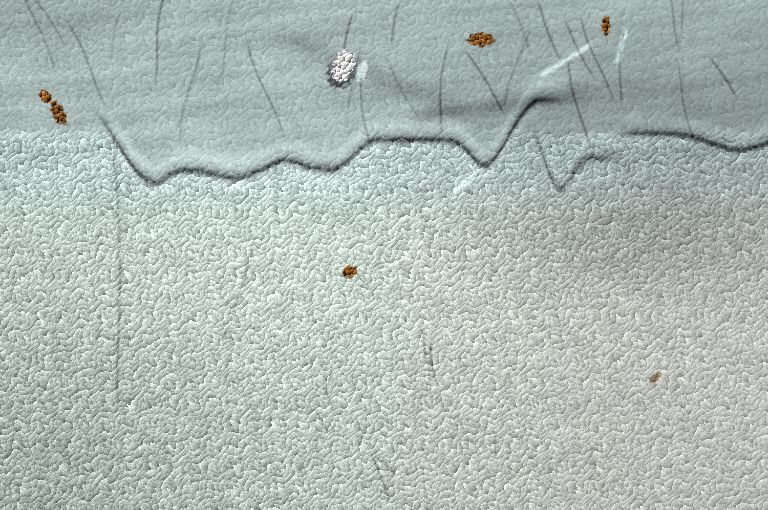
A Shadertoy shader for this texture:

```glsl
// Weathered silvery paint: a sagging skin of drips above a grainy metallic coat.
// Cellular facets give the grain, layered sines the wrinkles, summed bell
// curves the drip edges; strokes and blobs add scratches, rust and a chip.

float hash(float n) { return fract(sin(n * 12.99) * 43758.5); }
vec2 hash2(vec2 c) {
    return fract(sin(vec2(dot(c, vec2(127.1, 311.7)), dot(c, vec2(269.5, 183.3)))) * 43758.5);
}
float bell(float x, float width) { return exp(-x * x / (width * width)); }
float glow(vec2 p, vec2 center, vec2 radius) {
    vec2 q = (p - center) / radius;
    return exp(-dot(q, q));
}

// Cellular domes lit from the upper left
float facets(vec2 q) {
    float best = 9.0, light = 0.0;
    for (int k = 0; k < 9; k++) {
        vec2 id = floor(q) + vec2(k % 3, k / 3) - 1.0;
        vec2 h = hash2(id), offset = q - id - h;
        float d = dot(offset, offset);
        if (d < best) {
            best = d;
            light = dot(offset, vec2(-0.6, 0.8)) + 0.5 * (fract(h.x * 57.0) - 0.5);
        }
    }
    return light;
}
float waves(vec2 p) {
    return (sin(p.x + 2.0 * sin(p.y * 0.7)) + sin(p.y * 1.3 + 1.7 * sin(p.x * 0.6))
          + 0.6 * sin(p.x * 2.3 - p.y * 1.9)) / 2.6;
}
float stroke(vec2 p, vec2 a, vec2 b, float width) {
    vec2 ab = b - a;
    float t = clamp(dot(p - a, ab) / dot(ab, ab), 0.0, 1.0);
    return bell(length(p - a - ab * t), width) * smoothstep(0.0, 0.15, t) * smoothstep(0.0, 0.2, 1.0 - t);
}
float blob(vec2 p, vec2 center, vec2 radius, float angle) {
    float c = cos(angle), s = sin(angle);
    vec2 q = mat2(c, -s, s, c) * (p - center) / radius;
    return 1.0 - smoothstep(0.8, 1.2, length(q) + 0.22 * waves(p * 330.0));
}

// Drip edge heights along x
float mainEdge(float x) {
    float y = 0.787 - 0.12 * smoothstep(0.17, 0.28, x) + 0.059 * smoothstep(0.65, 0.74, x);
    y += 0.078 * smoothstep(0.97, 1.06, x) + 0.019 * bell(x - 0.56, 0.04);
    return y - 0.027 * bell(x - 0.304, 0.03) - 0.016 * bell(x - 0.46, 0.05) - 0.05 * bell(x - 0.95, 0.037);
}
float smallEdge(float x) {
    return 0.755 - 0.065 * smoothstep(1.03, 1.085, x) - 0.06 * bell(x - 1.1, 0.03);
}
float rightEdge(float x) { return 0.739 - 0.033 * bell(x - 1.45, 0.075); }
float span(float x, float a, float b, float soft) {
    return smoothstep(a, a + soft, x) * (1.0 - smoothstep(b - soft, b, x));
}
// Dark underside, bright swelling above, faint light below
float dripShade(float d) {
    return 0.1 * bell(d - 0.024, 0.015) - 0.34 * bell(d, 0.0055)
         - 0.09 * bell(d - 0.006, 0.013) + 0.05 * bell(d + 0.014, 0.009);
}

// Randomly scattered fine scratches inside a box
float scratches(vec2 p, vec2 corner, vec2 size, float drop, int count) {
    float ink = 0.0;
    for (int i = 0; i < count; i++) {
        float n = float(i) * 5.0 + corner.x * 90.0;
        vec2 a = corner + size * vec2(hash(n + 1.0), hash(n + 2.0));
        vec2 b = a + drop * vec2(hash(n + 3.0) - 0.4, -0.5 - hash(n + 4.0));
        vec2 bent = p + vec2(0.005 * sin(p.y * 28.0 + n), 0.0);
        ink += stroke(bent, a, b, 0.0026) * (0.08 + 0.14 * hash(n));
    }
    return ink;
}

void mainImage(out vec4 fragColor, in vec2 fragCoord) {
    vec2 p = fragCoord / iResolution.y;
    float edge = mainEdge(p.x);
    float skin = smoothstep(-0.01, 0.02, p.y - min(edge, 0.735));
    float upper = smoothstep(0.48, 0.72, p.y);

    // Broad light
    float tone = 0.77 - 0.06 * skin + 0.06 * glow(p, vec2(0.6, 0.5), vec2(0.5, 0.25));
    tone -= 0.14 * glow(p, vec2(1.4, 0.74), vec2(0.5, 0.2)) + 0.1 * glow(p, vec2(1.25, 0.52), vec2(0.3, 0.1));
    tone -= 0.11 * glow(p, vec2(0.0), vec2(0.45, 0.4)) + 0.04 * glow(p, vec2(1.3, 0.0), vec2(0.6, 0.4));
    tone -= 0.1 * glow(p, vec2(0.0, 1.05), vec2(0.3, 0.12));

    // Wrinkles and soft folds
    vec2 along = vec2(p.x * 5.0, (p.y - 0.1 * p.x) * 75.0);
    tone += upper * (0.03 * waves(along) + 0.02 * waves(along * 2.3) + 0.025 * waves(p * 23.0));
    tone -= 0.1 * stroke(p, vec2(0.52, 0.94), vec2(0.94, 0.77), 0.02);
    tone -= 0.13 * stroke(p, vec2(0.78, 0.765), vec2(1.2, 0.82), 0.016);

    // Grain, calmer on the skin and to the right
    vec2 g = p * 105.0 + 0.4 * sin(p.yx * 150.0);
    float grain = 0.27 * facets(g) + 0.13 * facets(g * 1.9 + 31.0);
    tone += grain * mix(1.0, 0.38, skin) * (1.0 - 0.25 * smoothstep(0.5, 1.5, p.x));

    // Drips
    tone += dripShade((p.y - edge) * 0.9) * span(p.x, 0.17, 1.12, 0.08);
    tone += 0.6 * dripShade((p.y - smallEdge(p.x)) * 0.75) * span(p.x, 1.03, 1.23, 0.05);
    tone += 0.85 * dripShade(p.y - rightEdge(p.x)) * smoothstep(1.2, 1.25, p.x);

    // Scratches
    tone -= scratches(p, vec2(0.0, 0.86), vec2(1.42, 0.2), 0.16, 26);
    tone -= scratches(p, vec2(0.6, 0.1), vec2(0.42, 0.3), 0.08, 9);
    vec2 bent = p + vec2(0.006 * sin(p.y * 9.0), 0.0);
    tone -= 0.16 * stroke(bent, vec2(0.223, 0.75), vec2(0.237, 0.16), 0.0035);
    tone -= 0.1 * stroke(bent, vec2(0.5, 0.55), vec2(0.43, 0.3), 0.004);

    // Bright cracks
    vec2 rough = p + 0.004 * waves(p * 190.0);
    tone += 0.26 * stroke(rough, vec2(1.05, 0.845), vec2(1.17, 0.92), 0.005);
    tone += 0.26 * stroke(rough, vec2(1.21, 0.87), vec2(1.23, 0.96), 0.005);
    tone += 0.2 * stroke(rough, vec2(0.88, 0.61), vec2(0.94, 0.67), 0.006);

    // Tint: bluish above, neutral lower right
    vec3 tint = mix(vec3(0.95, 1.02, 0.975), vec3(0.985, 1.0, 0.97), smoothstep(0.5, 1.4, p.x));
    vec3 color = tone * mix(tint, vec3(0.92, 1.01, 1.0), upper);

    // Paint chip and rust
    float speckle = facets(p * 130.0);
    color *= 1.0 - 0.6 * blob(p, vec2(0.67, 0.862), vec2(0.025, 0.035), -0.4);
    color = mix(color, 0.86 + vec3(0.7 * speckle), blob(p, vec2(0.673, 0.871), vec2(0.021, 0.032), -0.4));
    color += 0.25 * blob(p, vec2(0.71, 0.862), vec2(0.01, 0.02), -0.3);
    float rust = blob(p, vec2(0.943, 0.922), vec2(0.025, 0.013), 0.0);
    rust = max(rust, blob(p, vec2(1.188, 0.951), vec2(0.008, 0.019), 0.0));
    rust = max(rust, blob(p, vec2(0.09, 0.81), vec2(0.015, 0.01), -0.8));
    rust = max(rust, blob(p, vec2(0.115, 0.778), vec2(0.024, 0.012), -1.1));
    rust = max(rust, blob(p, vec2(0.686, 0.467), vec2(0.015, 0.011), 0.4));
    rust = max(rust, 0.55 * blob(p, vec2(1.284, 0.259), vec2(0.015, 0.007), 0.8));
    color = mix(color, vec3(0.45, 0.29, 0.12) * (1.0 + 1.1 * speckle), rust);
    fragColor = vec4(clamp(color, 0.0, 1.0), 1.0);
}
```
